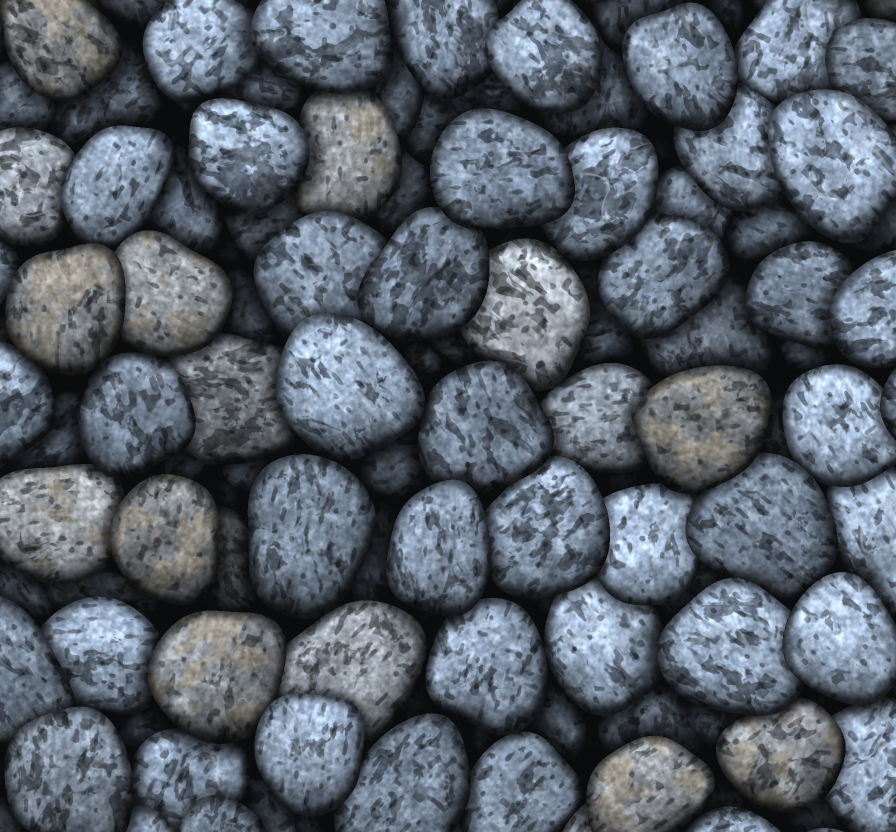
Give the GLSL for this texture, as a Shadertoy shader.

```glsl
// A bed of rounded blue-grey beach pebbles under soft overhead light.
// Three staggered layers of jittered, lumpy ellipses are depth-sorted per pixel;
// the top stone gets mottled rock, and higher neighbours shade it.

const float ROWS = 6.9;                            // grid cells per canvas height
const float JITTER = 0.42;                         // spread of stone centres in a cell
const int LAYERS = 3;
const int STONES = 27;                             // 9 neighbour cells per layer
const float SHADOW_REACH = 0.030;                  // in canvas heights
const float LAYER_DIM = 0.72;                      // light kept per layer of depth
const vec3 LIGHT = vec3(-0.16, 0.50, 0.85);
const vec3 BLUE_GREY = vec3(0.89, 1.00, 1.14);
const vec3 WARM_GREY = vec3(0.97, 1.00, 1.03);
const vec3 LICHEN = vec3(0.66, 0.63, 0.57);
const vec3 VEIN = vec3(0.70, 0.75, 0.81);
const vec3 GAP = vec3(0.035, 0.045, 0.050);

struct Stone {
    vec2 local;      // offset from the centre, turned to the stone's axes
    vec2 outward;    // direction to the rim in canvas space
    float r;         // 0 at the centre, 1 on the rim
    float edge;      // approximate distance to the rim
    float height;    // stacking order
    float layer;
    float seed;
};

float hash(vec2 p) {
    return fract(sin(dot(p, vec2(127.1, 311.7))) * 43758.5453);
}

float noise(vec2 p) {
    vec2 i = floor(p), f = fract(p);
    f = f * f * (3.0 - 2.0 * f);
    return mix(mix(hash(i), hash(i + vec2(1, 0)), f.x),
               mix(hash(i + vec2(0, 1)), hash(i + vec2(1, 1)), f.x), f.y);
}

float fbm(vec2 p, int octaves) {
    float sum = 0.0, total = 0.0, amp = 1.0;
    for (int i = 0; i < octaves; i++) {
        sum += amp * noise(p);
        total += amp;
        amp *= 0.55;
        p = mat2(1.6, 1.2, -1.2, 1.6) * p + 7.3;
    }
    return sum / total;
}

// Lumpy superellipse belonging to one grid cell
Stone makeStone(vec2 grid, vec2 cell, float layer) {
    vec2 id = cell + layer * 41.0;
    float seed = hash(id + 3.1), lump = hash(id + 8.7);
    vec2 jitter = vec2(hash(id + 1.3), hash(id + 5.9)) - 0.5;
    vec2 centre = cell + 0.5 + JITTER * jitter;
    centre.x += 0.5 * mod(cell.y, 2.0);

    float angle = 6.2832 * hash(id + 12.4);
    float size = mix(0.46, 0.60, hash(id + 17.2));
    float aspect = mix(1.02, 1.32, hash(id + 21.6));
    vec2 radii = size * vec2(sqrt(aspect), inversesqrt(aspect));
    float c = cos(angle), s = sin(angle);
    mat2 turn = mat2(c, -s, s, c);

    Stone st;
    vec2 d = turn * (grid - centre);
    vec2 q = d / radii + 1e-5;
    float theta = atan(q.y, q.x);
    float bumps = 0.050 * sin(2.0 * theta + 6.28 * seed)
                + 0.055 * sin(3.0 * theta + 6.28 * lump)
                + 0.020 * sin(5.0 * theta + 12.0 * seed);
    vec2 a = pow(abs(q), vec2(2.35));
    st.r = pow(a.x + a.y, 1.0 / 2.35) * (1.0 + bumps);
    st.edge = (st.r - 1.0) * radii.y / ROWS;
    st.local = d / ROWS;
    st.outward = normalize((q / radii) * turn);
    st.height = hash(id + 27.8) - layer;
    st.layer = layer;
    st.seed = seed;
    return st;
}

// Mottled rock: dark patches, grain, pale frost, veins and a little lichen
vec3 rockColour(Stone st) {
    float kind = hash(vec2(st.seed * 91.0, 2.0));
    float kind2 = hash(vec2(st.seed * 57.0, 6.0));
    vec2 p = st.local + st.seed * vec2(13.0, 29.0);
    vec3 tint = mix(BLUE_GREY, WARM_GREY, smoothstep(0.70, 0.95, kind));
    vec3 col = tint * mix(0.53, 0.79, kind2);

    float broad = fbm(p * 24.0, 3);
    col *= 0.78 + 0.44 * broad;
    float limit = mix(0.50, 0.64, hash(vec2(st.seed * 33.0, 9.0)));
    float patches = smoothstep(limit, limit + 0.09, fbm(p * vec2(42.0, 66.0) + 2.0 * broad, 4));
    col *= 1.0 - 0.42 * patches;
    float grain = fbm(p * 165.0, 2);
    col *= 0.72 + 0.56 * grain;
    col *= 1.0 - 0.40 * smoothstep(0.68, 0.82, noise(p * vec2(95.0, 130.0) + 4.0));
    col += 0.11 * smoothstep(0.54, 0.70, fbm(p * 75.0 + 31.0, 3));

    float crack = abs(fbm(p * vec2(7.0, 12.0) + 50.0, 3) - 0.5);
    col = mix(col, VEIN, 0.55 * (1.0 - smoothstep(0.004, 0.014, crack)) * step(0.62, kind2));
    float crust = smoothstep(0.53, 0.61, fbm(p * 30.0 + 80.0, 4));
    return mix(col, LICHEN * (0.75 + 0.5 * grain), 0.65 * crust * step(0.88, kind));
}

vec3 shadeStone(Stone st) {
    float r = min(st.r, 1.0);
    vec3 normal = vec3(st.outward * r * r, sqrt(1.0 - r * r) + 0.16);
    // Small worn facets tilt the surface
    vec2 p = st.local * 34.0 + st.seed * 47.0;
    normal.xy += 0.75 * (vec2(fbm(p, 3), fbm(p + 19.0, 3)) - 0.5);
    float diffuse = max(dot(normalize(normal), normalize(LIGHT)), 0.0);
    float rim = mix(0.50, 1.0, smoothstep(0.0, 0.20, 1.0 - r));
    return rockColour(st) * (0.27 + 0.80 * diffuse) * rim * pow(LAYER_DIM, st.layer);
}

vec3 pebbleBed(vec2 p) {
    float edges[STONES];
    float heights[STONES];
    Stone top;
    top.height = -99.0;
    int n = 0;
    for (int k = 0; k < LAYERS; k++) {
        float layer = float(k);
        vec2 grid = p * ROWS + layer * vec2(0.53, 0.41) + 20.0;
        for (int j = -1; j <= 1; j++)
        for (int i = -1; i <= 1; i++) {
            float row = floor(grid.y) + float(j);
            float column = floor(grid.x - 0.5 * mod(row, 2.0)) + float(i);
            Stone st = makeStone(grid, vec2(column, row), layer);
            edges[n] = st.edge;
            heights[n] = st.height;
            n++;
            if (st.r < 1.0 && st.height > top.height) top = st;
        }
    }
    if (top.height < -50.0) return GAP;

    // Contact shadows from every stone lying higher
    float shadow = 1.0;
    for (int m = 0; m < STONES; m++) {
        float drop = clamp(heights[m] - top.height, 0.0, 1.0);
        float reach = SHADOW_REACH * (0.35 + 0.65 * drop);
        float open = smoothstep(-0.003, reach, edges[m]);
        if (drop > 0.0) shadow *= mix(mix(0.55, 0.20, drop), 1.0, open);
    }
    return max(shadeStone(top) * shadow, GAP);
}

void mainImage(out vec4 fragColor, in vec2 fragCoord) {
    // Four samples per pixel smooth the outlines
    vec3 col = vec3(0.0);
    for (int s = 0; s < 4; s++) {
        vec2 offset = vec2(s % 2, s / 2) * 0.5 - 0.25;
        col += pebbleBed((fragCoord + offset) / iResolution.y);
    }
    fragColor = vec4(clamp(col * 0.25, 0.0, 1.0), 1.0);
}
```
